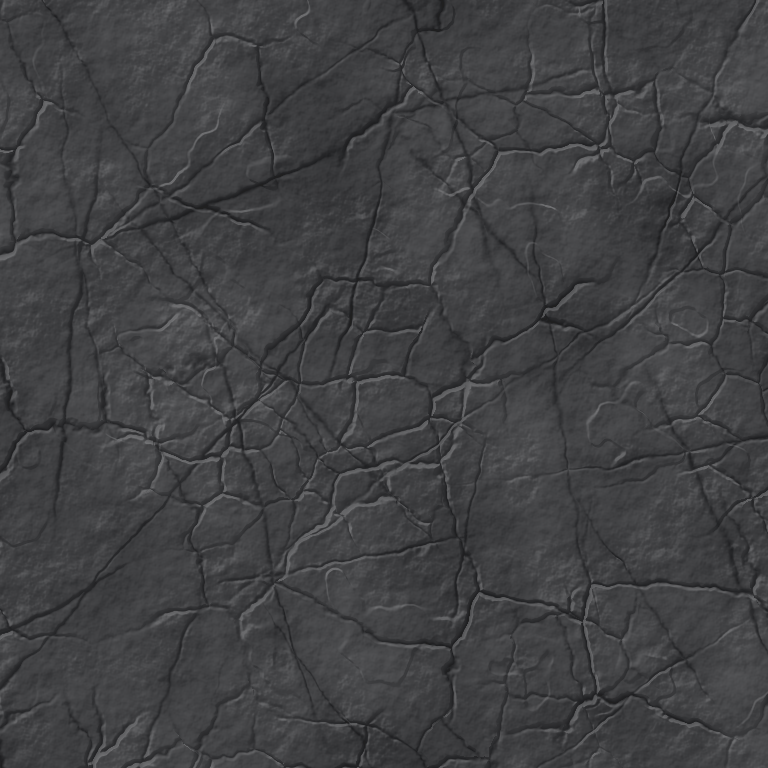
Write a three.js fragment shader that draws this texture.

```glsl
// Dark cracked slate: warped cellular plates at two scales, chipped ledges and
// long fractures form a grainy height field, lit from the upper left by its
// slope. Thin grooves and the hollows around them are darkened.
varying vec2 vUv;

const vec3 SLATE = vec3(0.264, 0.266, 0.274);
const vec2 LIGHT = vec2(-0.6, 0.8);     // direction towards the light
const float SAMPLE_STEP = 0.0013;       // half the span of the slope sample
const float RELIEF = 0.37;              // strength of the lighting
const float BIG_PLATES = 5.0;           // plates across the canvas
const float SMALL_PLATES = 12.0;
const float RIM = 0.006;                // width of the plate bevels
const float CRACK_WIDTH = 0.0029;
const float CRACK_DARK = 0.062;
const float HOLLOW_WIDTH = 0.015;       // soft shade around the cracks
const float HOLLOW_DARK = 0.034;
const float JAG = 0.036;                // roughness of the crack outlines
const float LEDGES = 0.55;
const float GRAIN = 1.15;
const float MOTTLE = 0.12;
const float GRID = 5.0;                 // fractures are spread on a loose grid

float hash(vec2 p) {
  vec3 q = fract(p.xyx * 0.1031);
  q += dot(q, q.yzx + 33.33);
  return fract((q.x + q.y) * q.z);
}
vec2 hash2(vec2 p) { return vec2(hash(p), hash(p + 57.3)); }

float noise(vec2 p) {
  vec2 i = floor(p), f = fract(p);
  f = f * f * (3.0 - 2.0 * f);
  return mix(mix(hash(i), hash(i + vec2(1.0, 0.0)), f.x),
             mix(hash(i + vec2(0.0, 1.0)), hash(i + 1.0), f.x), f.y);
}

float fbm(vec2 p) {
  float sum = 0.0, amp = 0.5;
  for (int i = 0; i < 4; i++, amp *= 0.5) {
    sum += amp * noise(p);
    p = mat2(1.6, 1.2, -1.2, 1.6) * p + 11.7;
  }
  return sum;
}

// Cellular noise: x = distance to the plate border, y = random plate value
vec2 plates(vec2 p) {
  vec2 base = floor(p), nearest = vec2(0.0), second = vec2(0.0);
  float d1 = 9.0, d2 = 9.0, id = 0.0;
  for (int k = 0; k < 9; k++) {
    vec2 cell = base + vec2(mod(float(k), 3.0), floor(float(k) / 3.0)) - 1.0;
    vec2 r = cell + hash2(cell + 20.0) - p;
    float d = dot(r, r);
    if (d < d1) {
      d2 = d1; second = nearest;
      d1 = d; nearest = r; id = hash(cell + 91.0);
    } else if (d < d2) { d2 = d; second = r; }
  }
  return vec2(0.5 * (d2 - d1) / max(length(second - nearest), 0.001), id);
}

// Surface vectors hold: x = height, y = groove, z = hollow shade, w = tone
void addCrack(inout vec4 surface, float d, float show, float width) {
  surface.y = max(surface.y, show * exp(-d * d / (width * width)));
  surface.z = max(surface.z, show * exp(-abs(d) / HOLLOW_WIDTH));
}

void addPlates(inout vec4 surface, vec2 p, float scale, float show, float width) {
  vec2 plate = plates(p * scale + scale);
  float edge = plate.x / scale;
  float rim = show * smoothstep(0.0, RIM, edge);
  surface += vec4(plate.y, 0.0, 0.0, plate.y - 0.5) * rim;
  addCrack(surface, edge, show, width);
}

vec4 rock(vec2 p) {
  vec4 surface = vec4(0.0);
  vec2 sway = 0.017 * sin(p.yx * vec2(9.0, 11.0) + 2.5 * sin(p * 6.0 + 1.0));
  vec2 jag = JAG * (vec2(fbm(p * 24.0 + 30.0), fbm(p * 24.0 + 70.0)) - 0.47);
  vec2 q = p + sway + jag;
  float width = CRACK_WIDTH * mix(0.4, 1.5, noise(p * 20.0 + 5.0));
  float patchy = noise(p * 9.0 + 61.0);
  // Broad plates, and small shards gathered in broken zones
  float broad = smoothstep(0.2, 0.75, noise(p * 7.0 + 40.0));
  float broken = smoothstep(0.42, 0.7, noise(p * vec2(4.0, 6.0) + 12.0));
  addPlates(surface, q, BIG_PLATES, broad, width);
  addPlates(surface, q, SMALL_PLATES, 0.75 * broken, 0.8 * width);
  // Chipped ledges: ragged terraces that come and go
  float level = 5.0 * fbm(p * 6.0 + 3.0 * jag + 80.0);
  float ledge = floor(level) + smoothstep(0.0, 0.08, fract(level));
  surface.x += LEDGES * smoothstep(0.4, 0.7, patchy) * (ledge - level);
  // Long fractures in a few preferred directions, tapering at both ends
  for (float n = 0.0; n < GRID * GRID; n++) {
    vec2 rnd = hash2(vec2(n + 4.0, 8.0));
    float angle = 0.1 + 0.5 * mod(n * 2.0 + floor(n / GRID), 5.0) + 0.4 * rnd.x;
    vec2 along = vec2(cos(angle), sin(angle));
    vec2 start = (vec2(mod(n, GRID), floor(n / GRID)) + rnd.yx) / GRID;
    vec2 r = p + 0.35 * sway + 0.6 * jag - start;
    float d = dot(r, vec2(-along.y, along.x));
    float reach = mix(0.14, 0.46, rnd.y);
    float show = 1.0 - smoothstep(0.5 * reach, reach, abs(dot(r, along)));
    addCrack(surface, d, show * mix(0.6, 1.2, patchy), width * mix(0.8, 1.2, rnd.x));
    surface.x += 1.2 * show * (rnd.x - 0.5) * d / 0.004 * exp(-abs(d) / 0.004);
  }
  surface.x += GRAIN * fbm(p * 48.0) - 0.35 * surface.y;
  return surface;
}

void main() {
  vec2 offset = LIGHT * SAMPLE_STEP;
  vec4 far = rock(vUv - offset), near = rock(vUv + offset);
  vec4 surface = 0.5 * (far + near);
  // Bright edges break up into short glints
  float glint = mix(0.55, 1.7, smoothstep(0.35, 0.75, noise(vUv * 22.0 + 23.0)));
  float slope = RELIEF * (far.x - near.x);
  float lit = clamp(slope * (slope > 0.0 ? glint : 0.8), -0.05, 0.16);
  float mottle = MOTTLE * (fbm(vUv * 7.0 + 9.0) - 0.47) + 0.024 * surface.w;
  float speckle = 0.022 * (noise(vUv * 150.0) - 0.5);
  float shade = CRACK_DARK * surface.y + HOLLOW_DARK * surface.z;
  gl_FragColor = vec4(clamp(SLATE + lit + mottle + speckle - shade, 0.12, 0.46), 1.0);
}
```
